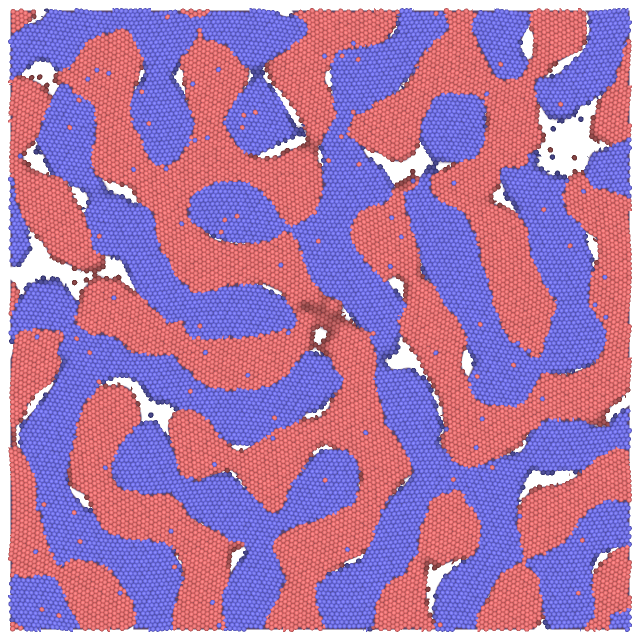
A Shadertoy shader for this pattern:

```glsl
// Two kinds of packed beads separated into a maze of red and blue domains.
// A sum of random plane waves sets the domains; each kind sits on its own
// bent hexagonal lattice, with small voids opening along the boundaries.

const float SPACING   = 0.0073;  // distance between bead centres
const float RADIUS    = 0.59;    // bead radius, in spacings
const float JITTER    = 0.12;    // random bead offset, in spacings
const float MARGIN    = 0.0165;  // empty frame, to the outermost centres
const float WAVES_PER_CANVAS = 6.9;
const int   WAVE_COUNT = 18;
const float ROUGHNESS = 0.55;    // raggedness of the domain boundaries
const float VOID_SCALE = 16.0;
const float VOID_LEVEL = 0.66;   // higher gives fewer voids
const float STRAY_SHARE = 0.0012; // beads lost in the other domain
const int   SAMPLES = 2;         // antialiasing samples per axis

const vec3 RED   = vec3(0.95, 0.45, 0.455);
const vec3 BLUE  = vec3(0.45, 0.45, 0.95);
const vec3 GAP   = vec3(0.36, 0.27, 0.42);
const vec3 PAPER = vec3(1.0);
const float TAU = 6.28319;

float hash(vec2 p) {
    return fract(sin(dot(p, vec2(12.9898, 78.233))) * 43758.5453);
}

float noise(vec2 p) {
    vec2 i = floor(p), f = fract(p);
    f = f * f * (3.0 - 2.0 * f);
    return mix(mix(hash(i), hash(i + vec2(1, 0)), f.x),
               mix(hash(i + vec2(0, 1)), hash(i + vec2(1, 1)), f.x), f.y);
}

mat2 rotation(float a) {
    float c = cos(a), s = sin(a);
    return mat2(c, s, -s, c);
}

// Positive in red domains, negative in blue ones, with unit variance
float domainField(vec2 p) {
    float sum = 0.0;
    for (int i = 0; i < WAVE_COUNT; i++) {
        float n = float(i), angle = n * 2.39996;
        float k = TAU * WAVES_PER_CANVAS * mix(0.82, 1.15, hash(vec2(n, 3.0)));
        sum += cos(k * dot(p, vec2(cos(angle), sin(angle))) + TAU * hash(vec2(n, 8.0)));
    }
    return sum * sqrt(2.0 / float(WAVE_COUNT)) + ROUGHNESS * (noise(p * 42.0) - 0.5);
}

// Positive inside a void; voids follow the domain boundaries
float voidField(vec2 p, float field) {
    return noise(p * VOID_SCALE + 5.0) - VOID_LEVEL - 0.45 * abs(field);
}

// Distance to the inner frame, negative inside
float frame(vec2 p) {
    vec2 q = abs(p - 0.5) - 0.5 + MARGIN;
    return max(q.x, q.y);
}

// Lit bead: pale centre, dark rim, shaded beside a void
vec3 beadColor(vec3 base, float d, float openness, float seed) {
    vec3 c = mix(base, PAPER, 0.22 * smoothstep(0.36, 0.0, d));
    c *= 1.0 - 0.32 * smoothstep(0.28, RADIUS, d);
    c *= 0.98 + 0.05 * seed;
    return c * (1.0 - 0.45 * smoothstep(-0.13, 0.02, openness));
}

// Draws one kind of bead wherever it is nearer than what is already there
void drawBeads(vec2 p, float kind, inout float nearest, inout vec3 color) {
    mat2 turn = rotation(0.28 + 0.26 * kind);
    vec2 bend = 0.006 * sin(vec2(17.0, 19.0) * p.yx + kind * vec2(1.3, 2.1));
    vec2 q = turn * (p + bend) / SPACING;
    float rowHeight = sqrt(0.75);
    for (int j = -1; j <= 1; j++) {
        float row = floor(q.y / rowHeight + 0.5) + float(j);
        float shift = 0.5 * mod(row, 2.0);
        for (int i = -1; i <= 1; i++) {
            vec2 id = vec2(floor(q.x - shift + 0.5) + float(i), row);
            vec2 seed = vec2(hash(id + kind * 7.0), hash(id.yx + 31.0));
            vec2 offset = vec2(id.x + shift, row * rowHeight) + JITTER * (seed - 0.5) - q;
            float d = length(offset);
            if (d > min(RADIUS, nearest)) continue;
            vec2 centre = p + SPACING * (offset * turn);
            if (frame(centre) > 0.0) continue;
            float field = domainField(centre);
            float openness = voidField(centre, field);
            bool adrift = hash(id + 57.0) < 0.02;
            if (field * kind < 0.0 || (openness > 0.0 && !adrift)) continue;
            bool stray = hash(id + 91.0) < STRAY_SHARE;
            vec3 base = (kind > 0.0) != stray ? RED : BLUE;
            nearest = d;
            color = beadColor(base, d, openness, seed.x);
        }
    }
}

vec3 render(vec2 p) {
    float nearest = 10.0;
    vec3 color = PAPER;
    drawBeads(p, 1.0, nearest, color);
    drawBeads(p, -1.0, nearest, color);
    // Uncovered spots: white in voids and outside, dark in narrow seams
    if (nearest > 1.0 && frame(p) < 0.0) {
        float openness = voidField(p, domainField(p));
        color = mix(GAP, PAPER, smoothstep(-0.05, 0.02, openness));
    }
    return color;
}

void mainImage(out vec4 fragColor, in vec2 fragCoord) {
    vec3 sum = vec3(0.0);
    for (int k = 0; k < SAMPLES * SAMPLES; k++) {
        vec2 sub = (vec2(k % SAMPLES, k / SAMPLES) + 0.5) / float(SAMPLES) - 0.5;
        sum += render((fragCoord + sub) / iResolution.y);
    }
    fragColor = vec4(sum / float(SAMPLES * SAMPLES), 1.0);
}
```
